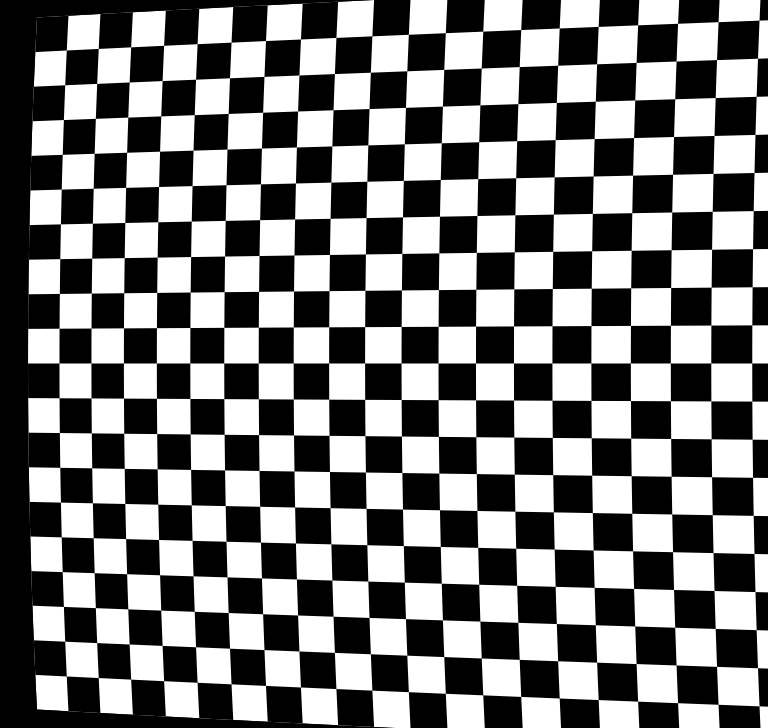
Write a WebGL 1 fragment shader that draws this pattern.

```glsl
precision highp float;
// A black and white checkerboard seen slightly bent and in perspective.
// Columns widen to the right, rows fan out from a level centre line and
// the uprights bow; each pixel is mapped back to a flat board and coloured.

uniform vec2 u_resolution;

#define LEFT_EDGE 0.0365      // left side of the board, in canvas widths
#define CENTRE_Y 0.5007       // level line between rows, in canvas heights
#define COLUMN_WIDTH 0.04063  // width of a cell at the left side
#define COLUMN_GROWTH 0.000326
#define ROW_HEIGHT 0.04753    // height of a cell at the left side
#define ROW_GROWTH 0.00024
#define BOW 0.000117          // sideways bend of the uprights
#define HALF_ROWS 10.0
#define EDGE_PIXELS 1.0       // width of the smoothed edges

// Invert the bent grid: columns count from the left, rows down from the centre.
vec2 boardCoord(vec2 uv) {
  vec2 cell = vec2(0.0);
  for (int k = 0; k < 5; k++) {
    cell.y = (CENTRE_Y - uv.y) / (ROW_HEIGHT + ROW_GROWTH * cell.x);
    float offset = uv.x - LEFT_EDGE - BOW * cell.y * cell.y;
    float root = sqrt(COLUMN_WIDTH * COLUMN_WIDTH + 4.0 * COLUMN_GROWTH * offset);
    cell.x = 2.0 * offset / (COLUMN_WIDTH + root);
  }
  return cell;
}

// Signed distance to the nearest cell side, positive in even cells.
vec2 stripeDistance(vec2 cell) {
  return abs(mod(cell - 0.5, 2.0) - 1.0) - 0.5;
}

void main() {
  vec2 cell = boardCoord(gl_FragCoord.xy / u_resolution);

  // Local cell size, in units of the smoothed edge
  vec2 cellSize = vec2(COLUMN_WIDTH + 2.0 * COLUMN_GROWTH * cell.x,
                       ROW_HEIGHT + ROW_GROWTH * cell.x);
  vec2 sharpness = cellSize * u_resolution / EDGE_PIXELS;

  // Alternate squares
  vec2 stripes = clamp(2.0 * stripeDistance(cell) * sharpness, -1.0, 1.0);
  float white = 0.5 - 0.5 * stripes.x * stripes.y;

  // Black surround
  vec2 inside = vec2(cell.x, HALF_ROWS - abs(cell.y));
  vec2 board = clamp(inside * sharpness + 0.5, 0.0, 1.0);

  gl_FragColor = vec4(vec3(white * board.x * board.y), 1.0);
}
```
